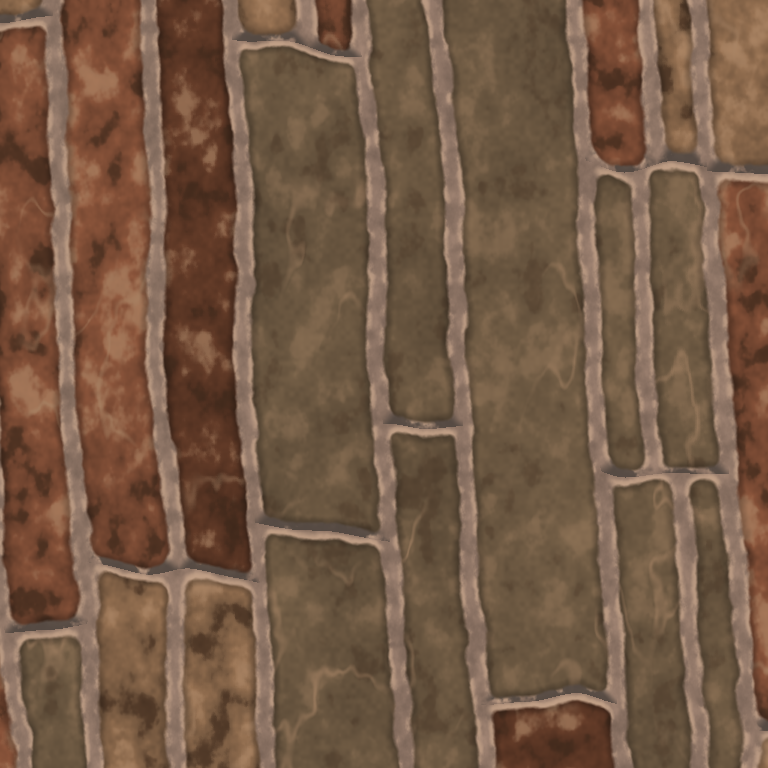
Reproduce this texture procedurally as a three.js fragment shader.

```glsl
varying vec2 vUv;

// Layout
const float COLUMNS = 6.0;
const float ROWS = 1.45;
const float JITTER = 0.5;
const float LEAN = 0.06;
const float SPLIT_CHANCE = 0.5;
const float SPLIT_MIN_WIDTH = 0.13;
const vec2 JOINT_HALF = vec2(0.0115, 0.0095);
const vec2 CORNER = vec2(0.008, 0.034);
const float SOFTNESS = 0.0028;

// Colours
const vec3 OLIVE = vec3(0.405, 0.330, 0.245);
const vec3 TAN = vec3(0.525, 0.395, 0.285);
const vec3 RUST = vec3(0.485, 0.295, 0.205);
const vec3 UMBER = vec3(0.360, 0.215, 0.145);
const vec3 OCHRE = vec3(0.560, 0.405, 0.265);
const vec3 FLECK = vec3(0.660, 0.520, 0.400);
const vec3 PIT = vec3(0.250, 0.165, 0.110);
const vec3 MORTAR = vec3(0.560, 0.460, 0.400);
const vec3 RIM = vec3(0.760, 0.630, 0.530);
const vec3 SHADOW = vec3(0.315, 0.275, 0.250);

float hash(vec2 p) {
  vec3 q = fract(p.xyx * 0.1031);
  q += dot(q, q.yzx + 33.33);
  return fract((q.x + q.y) * q.z);
}

float noise(vec2 p) {
  vec2 i = floor(p), f = fract(p);
  f = f * f * (3.0 - 2.0 * f);
  vec2 e = vec2(1.0, 0.0);
  return mix(mix(hash(i), hash(i + e), f.x),
             mix(hash(i + e.yx), hash(i + e.xx), f.x), f.y);
}

float fbm(vec2 p) {
  float sum = 0.0, amp = 0.533;
  for (int k = 0; k < 4; k++) {
    sum += amp * noise(p);
    p = mat2(1.6, 1.2, -1.2, 1.6) * p + 7.3;
    amp *= 0.5;
  }
  return sum;
}

float edge(float i, float seed) {
  return i + JITTER * (hash(vec2(i + 20.0, seed)) - 0.5);
}

// Jittered interval holding x: index, start, end
vec3 span(float x, float seed) {
  float i = floor(x);
  i += step(edge(i + 1.0, seed), x) - step(x, edge(i, seed));
  return vec3(i, edge(i, seed), edge(i + 1.0, seed));
}

float roundedBox(vec2 p, vec2 halfSize, float r) {
  vec2 q = abs(p) - halfSize + r;
  return length(max(q, 0.0)) + min(max(q.x, q.y), 0.0) - r;
}

vec3 stoneColour(vec2 uv, float id, float pick) {
  vec3 base = OLIVE;
  base = mix(base, TAN, step(0.38, pick));
  base = mix(base, RUST, step(0.70, pick));
  base = mix(base, UMBER, step(0.85, pick));
  base = mix(base, OCHRE, step(0.92, pick));
  float rough = mix(0.4, 1.0, step(0.38, pick));

  // Broad tone, mottling and fine grain
  vec2 p = uv + id * 13.7;
  float broad = fbm(p * vec2(7.0, 5.0));
  float mottle = fbm(p * vec2(34.0, 27.0));
  float grain = noise(p * 150.0);
  vec3 c = base * (1.0 + 0.35 * (broad - 0.5) + rough * 0.65 * (mottle - 0.5) + 0.10 * (grain - 0.5));
  c = mix(c, FLECK, rough * 0.60 * smoothstep(0.57, 0.78, mottle + 0.3 * (broad - 0.5)));
  c = mix(c, PIT, rough * 0.60 * smoothstep(0.39, 0.24, mottle + 0.3 * (broad - 0.5)));

  // Pale wandering veins
  float ridge = abs(fbm(p * vec2(11.0, 6.0) + 4.0) - 0.5);
  float patches = smoothstep(0.50, 0.70, noise(p * vec2(8.0, 5.0) + 31.0));
  return mix(c, FLECK, 0.45 * patches * smoothstep(0.035, 0.0, ridge) * (0.4 + mottle));
}

void main() {
  // Leaning, wavering columns
  vec2 p = vUv;
  p.x += LEAN * p.y + 0.022 * (noise(vUv * vec2(5.0, 4.0)) - 0.5);
  p.x += 0.007 * (noise(vUv * 22.0) - 0.5);
  vec3 column = span(p.x * COLUMNS, 3.0);
  vec2 sides = column.yz / COLUMNS;

  // Sloped beds, shifted for each column
  float seed = column.x + 41.0;
  p.y += 0.3 * (hash(vec2(seed, 5.0)) - 0.5) * (p.x - 0.5 * (sides.x + sides.y));
  p.y += 0.024 * (noise(vUv * vec2(16.0, 6.0) + 9.0) - 0.5);
  vec3 row = span(p.y * ROWS + hash(vec2(seed, 8.0)), seed);
  vec2 beds = (row.yz - hash(vec2(seed, 8.0))) / ROWS;

  // Some blocks split into two slim stones
  float id = seed + 17.0 * (row.x + 3.0);
  float width = sides.y - sides.x;
  if (hash(vec2(id, 2.0)) < SPLIT_CHANCE && width > SPLIT_MIN_WIDTH) {
    float cut = sides.x + width * mix(0.38, 0.62, hash(vec2(id, 6.0)));
    if (p.x < cut) sides.y = cut;
    else { sides.x = cut; id += 211.0; }
  }

  // Signed distance to the stone
  vec2 lo = vec2(sides.x, beds.x), hi = vec2(sides.y, beds.y);
  vec2 local = p - 0.5 * (lo + hi);
  vec2 halfSize = 0.5 * (hi - lo) - JOINT_HALF;
  float radius = mix(CORNER.x, CORNER.y, pow(hash(vec2(id, 12.0)), 2.0));
  radius = min(radius, 0.8 * halfSize.x);
  float rag = fbm(vUv * 48.0);
  float d = roundedBox(local, halfSize, radius) + 0.008 * (rag - 0.5);

  // Mortar: speckled sides, lit upper ledges, shaded undersides
  vec2 q = abs(local) - halfSize;
  float bed = smoothstep(-0.012, 0.008, q.y - q.x);
  float upper = step(0.0, local.y);
  float speck = fbm(vUv * vec2(70.0, 55.0) + 17.0);
  vec3 mortar = MORTAR * (0.82 + 0.36 * speck);
  float lip = smoothstep(0.007, 0.001, abs(d - 0.002));
  mortar = mix(mortar, RIM, lip * smoothstep(0.35, 0.70, speck) * 0.75);
  mortar = mix(mortar, RIM, bed * upper * smoothstep(0.012, 0.003, d) * 0.85);
  mortar = mix(mortar, SHADOW, bed * (1.0 - upper) * smoothstep(0.35, 0.55, rag + 0.1) * 0.9);

  vec3 stone = stoneColour(vUv, id, hash(vec2(id, 23.0)));
  stone *= 1.0 - 0.24 * smoothstep(-0.012, 0.0, d);
  gl_FragColor = vec4(mix(stone, mortar, smoothstep(-SOFTNESS, SOFTNESS, d)), 1.0);
}
```
